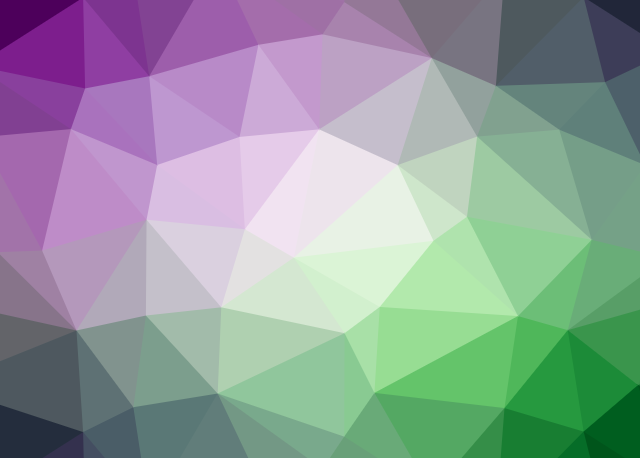
Give the GLSL for this background, as a Shadertoy shader.

```glsl
// Draws a low-poly mesh of flat triangles fading from purple through white to green.

#define GRID vec2(7.385, 5.27)     // mesh cells across the canvas
#define ORIGIN vec2(0.692, 0.654)  // first inner vertex, from the top left
#define SATURATION 1.3
#define EDGE_SOFTNESS 1.0

// Diverging ramp, shared by both axes
const vec3 RAMP[11] = vec3[11](
    vec3(0.25, 0.00, 0.29), vec3(0.46, 0.16, 0.51), vec3(0.60, 0.44, 0.67),
    vec3(0.76, 0.65, 0.81), vec3(0.91, 0.83, 0.91), vec3(0.97, 0.97, 0.97),
    vec3(0.85, 0.94, 0.83), vec3(0.65, 0.86, 0.63), vec3(0.35, 0.68, 0.38),
    vec3(0.11, 0.47, 0.22), vec3(0.00, 0.27, 0.11));

// One wave per mesh row: offset, amplitude, frequency, phase
const vec4 WAVE_X[5] = vec4[5](
    vec4(0.16, 0.13, 3.14, 0.0), vec4(-0.06, 0.19, 0.5, -0.2),
    vec4(-0.02, 0.33, 2.6, 2.17), vec4(0.01, -0.32, 2.6, 2.17),
    vec4(-0.04, 0.35, 2.4, -0.5));
const vec4 WAVE_Y[5] = vec4[5](
    vec4(0.05, 0.32, 1.2, -0.2), vec4(0.0, 0.25, 2.1, -2.31),
    vec4(0.08, 0.24, 1.7, 0.9), vec4(0.0, 0.18, 2.3, -0.6),
    vec4(0.07, 0.30, 2.3, -0.6));

float cross2(vec2 a, vec2 b) { return a.x * b.y - a.y * b.x; }

float wave(vec4 w, float x) { return w.x + w.y * cos(w.z * x + w.w); }

// Lattice point displaced by the waves of its row
vec2 meshVertex(vec2 id) {
    int row = int(mod(id.y + 0.5, 5.0));
    return id + ORIGIN + vec2(wave(WAVE_X[row], id.x), wave(WAVE_Y[row], id.x));
}

vec3 ramp(float t) {
    float x = clamp(t, 0.0, 1.0) * 10.0;
    int i = min(int(x), 9);
    return mix(RAMP[i], RAMP[i + 1], x - float(i));
}

// Blend of the horizontal and vertical ramps
vec3 facetColor(vec2 center) {
    vec2 uv = center / GRID;
    vec3 col = 0.5 * (ramp(uv.x) + ramp(uv.y));
    float luma = dot(col, vec3(0.299, 0.587, 0.114));
    return clamp(mix(vec3(luma), col, SATURATION), 0.0, 1.0);
}

// Signed distance to the line a-b, positive on the inner side
float edgeDistance(vec2 p, vec2 a, vec2 b) {
    return cross2(normalize(b - a), p - a);
}

// Adds one smooth-edged triangle: colour in rgb, coverage in a
void addTriangle(inout vec4 sum, vec2 p, vec2 a, vec2 b, vec2 c, float soft) {
    float d = min(edgeDistance(p, a, b),
              min(edgeDistance(p, b, c), edgeDistance(p, c, a)));
    float coverage = clamp(0.5 + d / soft, 0.0, 1.0);
    sum += coverage * vec4(facetColor((a + b + c) / 3.0), 1.0);
}

void mainImage(out vec4 fragColor, in vec2 fragCoord) {
    vec2 uv = fragCoord / iResolution.xy;
    vec2 p = vec2(uv.x, 1.0 - uv.y) * GRID;
    float soft = EDGE_SOFTNESS * GRID.y / iResolution.y;
    vec2 base = floor(p - ORIGIN);
    vec4 sum = vec4(0.0);

    for (int j = -1; j <= 1; j++)
    for (int i = -1; i <= 1; i++) {
        vec2 id = base + vec2(i, j);
        vec2 a = meshVertex(id);
        vec2 b = meshVertex(id + vec2(1, 0));
        vec2 c = meshVertex(id + vec2(1, 1));
        vec2 d = meshVertex(id + vec2(0, 1));

        // Split along the diagonal that leaves the fatter triangles
        float heightAC = min(edgeDistance(d, a, c), -edgeDistance(b, a, c));
        float heightBD = min(edgeDistance(a, b, d), -edgeDistance(c, b, d));
        heightBD = max(heightBD, min(-edgeDistance(a, b, d), edgeDistance(c, b, d)));
        if (heightAC > heightBD) {
            addTriangle(sum, p, a, b, c, soft);
            addTriangle(sum, p, a, c, d, soft);
        } else {
            addTriangle(sum, p, a, b, d, soft);
            addTriangle(sum, p, b, c, d, soft);
        }
    }

    vec3 col = sum.a > 0.001 ? sum.rgb / sum.a : facetColor(p);
    fragColor = vec4(col, 1.0);
}
```
